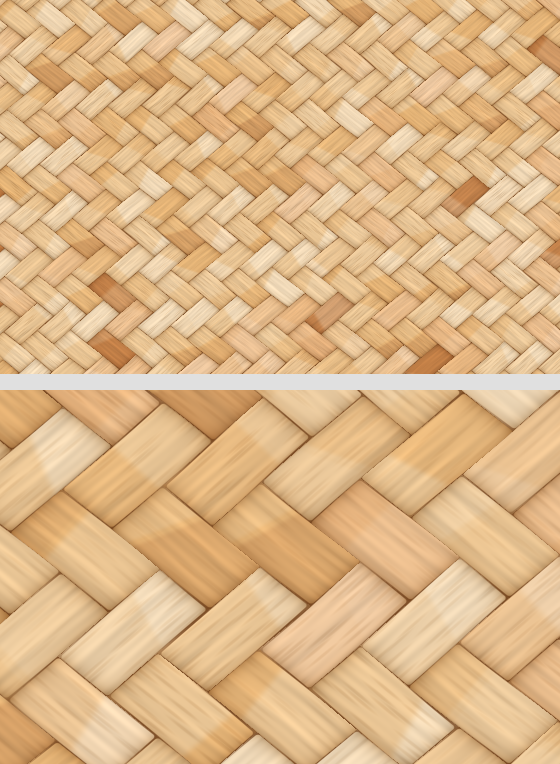
Top, the full canvas; bottom, a detail of the centre.
This texture is drawn by a Shadertoy shader. Its source:

```glsl
const vec2 RISE = vec2(0.0454, 0.0388);    // one crossing along a rising strip
const vec2 FALL = vec2(0.0441, -0.0355);   // one crossing along a falling strip
const vec2 ANCHOR = vec2(0.889, 0.609);    // centre of one rising piece
const float STRIP_WIDTH = 0.0557;          // in canvas heights
const float GAP = 0.010;                   // in strip widths, as are the next two
const float CORNER = 0.05;
const float BEND = 0.012;
const float SKEW = 0.06;
const float FIBRE_STRENGTH = 0.026;
const float FLECK_STRENGTH = 0.06;
const float END_SHADE = 0.24;
const float SIDE_SHADE = 0.20;
const float STAINED_STRIPS = 0.2;
const float STAINED_PIECES = 0.42;

const vec3 CREAM = vec3(0.95, 0.86, 0.73);
const vec3 STRAW = vec3(0.92, 0.78, 0.59);
const vec3 HONEY = vec3(0.90, 0.71, 0.47);
const vec3 TAN   = vec3(0.82, 0.61, 0.39);
const vec3 BLUSH = vec3(0.92, 0.72, 0.54);
const vec3 STAIN = vec3(0.73, 0.45, 0.23);
const vec3 CREVICE = vec3(0.46, 0.27, 0.12);

float hash(vec2 p) {
    return fract(sin(dot(p, vec2(127.1, 311.7))) * 43758.5);
}

// Distance to the nearest scattered point
float cellular(vec2 p) {
    vec2 cell = floor(p);
    float nearest = 2.0;
    for (int y = -1; y <= 1; y++)
    for (int x = -1; x <= 1; x++) {
        vec2 c = cell + vec2(x, y);
        vec2 point = c + vec2(hash(c), hash(c + 37.3));
        nearest = min(nearest, length(point - p));
    }
    return nearest;
}

// Layered sines: fine lines running along x
float fibres(vec2 p, float seed) {
    float sum = 0.0, freq = 8.0;
    for (int k = 0; k < 4; k++) {
        float phase = 6.28 * hash(vec2(seed, float(k)));
        float drift = 0.6 * sin(p.x * (1.0 + 0.5 * float(k)) + phase * 2.0);
        sum += sin(p.y * freq + phase + drift) * (0.7 + 0.3 * sin(p.x * 2.7 + phase));
        freq *= 1.7;
    }
    return sum;
}

float roundedBox(vec2 p, vec2 halfSize, float radius) {
    vec2 q = abs(p) - halfSize + radius;
    return length(max(q, 0.0)) + min(max(q.x, q.y), 0.0) - radius;
}

vec3 strawRamp(float t) {
    vec3 c = mix(TAN, HONEY, smoothstep(0.0, 0.22, t));
    c = mix(c, STRAW, smoothstep(0.22, 0.48, t));
    return mix(c, CREAM, smoothstep(0.54, 0.86, t));
}

void mainImage(out vec4 fragColor, in vec2 fragCoord) {
    vec2 p = fragCoord / iResolution.y;
    float pixel = 0.75 / (iResolution.y * STRIP_WIDTH);

    // Canvas to weave coordinates, barely bent
    vec2 w = inverse(mat2(RISE, FALL)) * (p - ANCHOR) + vec2(1.0, 0.5);
    w += BEND * (sin(w.yx * 0.5) + sin(w.yx * 1.7 + 2.0));

    // Two-over, two-under twill: along runs 0 to 2, across runs 0 to 1
    vec2 cell = floor(w);
    bool rising = mod(cell.x - cell.y, 4.0) < 2.0;
    float strip = rising ? cell.y : cell.x;
    float run = rising ? w.x - strip : w.y - strip - 1.0;
    float along = mod(run, 4.0);
    float across = rising ? fract(w.y) : fract(w.x);
    vec2 local = vec2(along, across);

    // Variation by strip and by visible piece
    vec2 stripId = vec2(strip, rising ? 3.0 : 71.0);
    vec2 pieceId = stripId * vec2(1.0, 5.0) + vec2(0.0, floor(run / 4.0) + 200.0);
    float stripTone = hash(stripId);
    float pieceTone = hash(pieceId);
    float wear = hash(pieceId + 19.7);
    float patchy = 0.5 + 0.25 * (sin(p.x * 5.1 + p.y * 3.0) + sin(p.y * 7.3 - p.x * 2.2 + 1.0));

    float tone = 0.30 * stripTone + 0.48 * pieceTone + 0.24 * patchy;
    tone += rising ? 0.13 : -0.07;

    // Polished part of each piece, ending on a slanted border
    float border = along - 0.3 - 1.4 * wear + (across - 0.5) * (pieceTone - 0.5);
    float polish = smoothstep(-0.12, 0.12, pieceTone > 0.5 ? border : -border);
    tone += 0.26 * (polish - 0.5);

    vec3 color = strawRamp(clamp(tone, 0.0, 1.0));
    color = mix(color, BLUSH, 0.55 * smoothstep(0.62, 1.0, hash(pieceId + 8.1)));
    bool stained = hash(stripId + 5.3) < STAINED_STRIPS && wear < STAINED_PIECES;
    if (stained) color = mix(STAIN, color, 0.18 + 0.25 * polish);

    // Grain and darker flecks
    float seed = pieceTone * 91.0;
    float fleck = 1.0 - smoothstep(0.08, 0.4, cellular(local * vec2(0.9, 10.0) + seed));
    color *= 1.0 + FIBRE_STRENGTH * fibres(local, seed);
    color *= 1.0 - FLECK_STRENGTH * fleck * (0.4 + wear) * vec3(0.7, 1.0, 1.4);

    // Shade where a strip dives under, and along its lower side
    float endDistance = min(along, 2.0 - along);
    float lowerDistance = rising ? 1.0 - across : across;
    float shade = END_SHADE * exp(-9.0 * endDistance) + SIDE_SHADE * exp(-11.0 * lowerDistance);
    color *= 1.0 - shade * vec3(0.75, 1.0, 1.35);

    // Thin crevices of uneven depth around slightly skewed pieces
    vec2 centred = local - vec2(1.0, 0.5);
    centred.y += centred.x * (wear - 0.5) * SKEW;
    float d = roundedBox(centred, vec2(1.0, 0.5) - GAP * (0.5 + wear), CORNER);
    float depth = 0.62 + 0.28 * sin(along * 3.1 + across * 4.0 + 6.28 * wear);
    color = mix(color, CREVICE, depth * smoothstep(-pixel, pixel, d));

    fragColor = vec4(clamp(color, 0.0, 1.0), 1.0);
}
```
